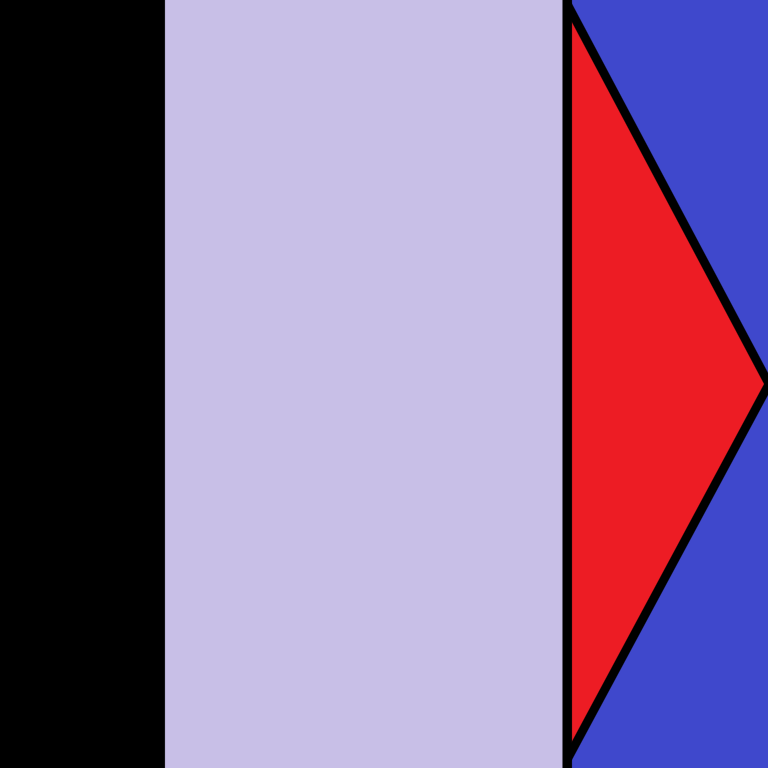
Reproduce this background procedurally as a three.js fragment shader.

```glsl
// Flat panels: a black band, a lavender field, and an outlined red triangle on blue.
#define BAND_EDGE 0.2148
#define SPINE_X 0.7386
#define SPINE_HALF 0.0062
#define STROKE_HALF 0.0057
#define TOP_Y 0.9947
#define BOTTOM_Y 0.0112
#define TIP vec2(1.0013, 0.5)
#define SOFTNESS 0.001

varying vec2 vUv;

const vec3 BLACK = vec3(0.0);
const vec3 LAVENDER = vec3(0.783, 0.749, 0.906);
const vec3 BLUE = vec3(0.247, 0.282, 0.800);
const vec3 RED = vec3(0.929, 0.110, 0.141);

// Coverage of the region where the signed distance is negative.
float fill(float dist) {
  return 1.0 - smoothstep(-SOFTNESS, SOFTNESS, dist);
}

// Signed distance to the line from a to b, positive on its left side.
float lineDistance(vec2 p, vec2 a, vec2 b) {
  vec2 dir = normalize(b - a);
  vec2 offset = p - a;
  return dir.x * offset.y - dir.y * offset.x;
}

void main() {
  vec2 p = vUv;

  // Slanted sides: positive distances lie outside the triangle.
  float upper = lineDistance(p, vec2(SPINE_X, TOP_Y), TIP);
  float lower = lineDistance(p, TIP, vec2(SPINE_X, BOTTOM_Y));
  float wedge = max(upper, lower);

  // Right panel: blue ground, red triangle, black slanted strokes.
  vec3 panel = mix(BLUE, RED, fill(wedge));
  panel = mix(panel, BLACK, fill(abs(wedge) - STROKE_HALF));

  // Left band, middle field and vertical spine.
  vec3 color = mix(LAVENDER, BLACK, fill(p.x - BAND_EDGE));
  color = mix(color, panel, fill(SPINE_X - p.x));
  color = mix(color, BLACK, fill(abs(p.x - SPINE_X) - SPINE_HALF));

  gl_FragColor = vec4(color, 1.0);
}
```
